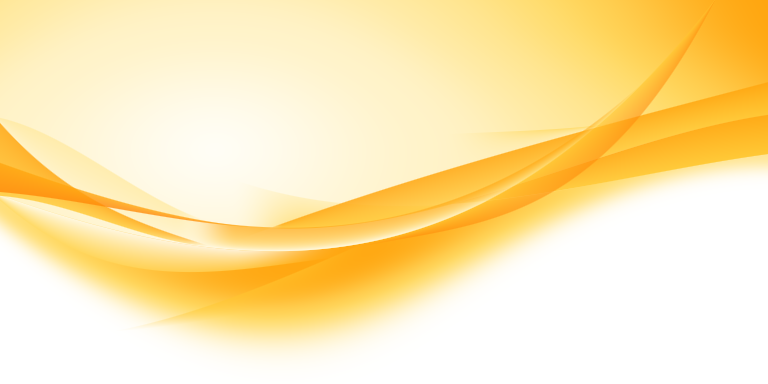
Write a WebGL 2 fragment shader that draws this background.

```glsl
#version 300 es
precision highp float;
// Golden translucent ribbons sweeping over a cream and amber glow.
uniform vec2 u_resolution;
out vec4 fragColor;

const vec3 WHITE = vec3(1.0, 0.995, 0.97);
const vec3 CREAM = vec3(1.0, 0.95, 0.78);
const vec3 STRAW = vec3(1.0, 0.91, 0.61);
const vec3 HONEY = vec3(1.0, 0.85, 0.38);
const vec3 GOLD = vec3(1.0, 0.78, 0.19);
const vec3 AMBER = vec3(1.0, 0.65, 0.06);
const vec3 EMBER = vec3(1.0, 0.53, 0.03);

// Cubic through four heights spaced evenly from x = start to x = end.
float arc(float x, float start, float end, vec4 h) {
    float s = 3.0 * (x - start) / (end - start);
    vec4 weight = vec4(-(s - 1.0) * (s - 2.0) * (s - 3.0) / 6.0,
                       s * (s - 2.0) * (s - 3.0) / 2.0,
                       -s * (s - 1.0) * (s - 3.0) / 2.0,
                       s * (s - 1.0) * (s - 2.0) / 6.0);
    return dot(weight, h);
}

// Antialiased step: 1 where d is positive.
float edge(float d) {
    return clamp(0.5 + d / max(fwidth(d), 1e-5), 0.0, 1.0);
}

// Fades in over the range rise and out over the range fall.
float fade(float x, vec2 rise, vec2 fall) {
    return smoothstep(rise.x, rise.y, x) * (1.0 - smoothstep(fall.x, fall.y, x));
}

// Lays a translucent band over base, blending colour and opacity top to bottom.
vec3 ribbon(vec3 base, float y, float top, float bottom, vec4 upper, vec4 lower, float opacity) {
    float v = clamp((top - y) / max(top - bottom, 1e-4), 0.0, 1.0);
    vec4 tint = mix(upper, lower, v);
    return mix(base, tint.rgb, tint.a * opacity * edge(top - y) * edge(y - bottom));
}

// Pale radial light that deepens to amber in the far corner.
vec3 sky(vec2 p) {
    float r = length((p - vec2(0.56, 0.61)) * vec2(0.75, 1.1));
    r *= mix(0.82, 1.0, smoothstep(0.6, 0.95, p.y));
    vec3 c = mix(WHITE, CREAM, smoothstep(-0.05, 0.4, r));
    c = mix(c, STRAW, smoothstep(0.35, 0.62, r));
    c = mix(c, HONEY, smoothstep(0.55, 0.86, r));
    return mix(c, AMBER, smoothstep(0.75, 1.18, r));
}

// Warm shadow hanging under the ribbons, melting into white.
vec3 underGlow(vec2 p) {
    float rim = arc(p.x, 0.0, 2.0, vec4(0.466, 0.297, 0.466, 0.599));
    float q = (p.x - 0.84) / 0.6;
    float bell = exp(-q * q);
    float d = max(rim - p.y, 0.0) / (0.05 + 0.12 * bell);
    float g = (0.35 + 0.65 * bell) * exp(-d * d);
    vec3 c = mix(vec3(1.0), HONEY, smoothstep(0.0, 0.6, g));
    return mix(c, AMBER, smoothstep(0.45, 1.05, g));
}

void main() {
    vec2 p = gl_FragCoord.xy / u_resolution.y;
    p.x += 1.0 - 0.5 * u_resolution.x / u_resolution.y;
    float x = p.x, y = p.y;

    // Edges shared by several ribbons
    float sweep = arc(x, 0.0, 1.862, vec4(0.492, 0.349, 0.464, 1.0));
    float sweepBase = arc(x, 0.922, 1.862, vec4(0.354, 0.417, 0.578, 1.0));
    float crest = arc(x, 0.703, 2.0, vec4(0.406, 0.549, 0.672, 0.786));
    float middle = arc(x, 0.703, 2.0, vec4(0.406, 0.458, 0.591, 0.701));
    float hem = arc(x, 0.612, 2.0, vec4(0.531, 0.464, 0.518, 0.599));
    float inner = arc(x, 0.495, 1.484, vec4(0.430, 0.409, 0.471, 0.635));
    float slope = arc(x, 0.0, 0.547, vec4(0.680, 0.518, 0.422, 0.359));

    // Light above, glow below
    vec3 c = mix(sky(p), underGlow(p), edge(min(sweep, hem) - y));

    // Lower tail and pale left belly
    float tail = arc(x, 0.286, 1.146, vec4(0.135, 0.214, 0.328, 0.453));
    float tailBase = arc(x, 0.286, 1.146, vec4(0.135, 0.172, 0.245, 0.362));
    c = ribbon(c, y, min(tail, sweep), tailBase, vec4(GOLD, 0.55), vec4(GOLD, 0.0),
               fade(x, vec2(0.27, 0.6), vec2(0.75, 1.0)));
    float belly = arc(x, 0.0, 0.859, vec4(0.479, 0.318, 0.294, 0.328));
    c = ribbon(c, y, sweep, belly, vec4(WHITE, 0.85), vec4(HONEY, 0.65),
               1.0 - smoothstep(0.6, 0.9, x));

    // Soft veils in the upper light
    float veil = arc(x, 0.0, 0.547, vec4(0.693, 0.617, 0.508, 0.422));
    c = ribbon(c, y, veil, slope, vec4(STRAW, 0.7), vec4(CREAM, 0.8),
               1.0 - smoothstep(0.45, 0.55, x));
    c = ribbon(c, y, hem, min(inner, crest), vec4(STRAW, 0.5), vec4(HONEY, 0.75),
               fade(x, vec2(0.6, 0.8), vec2(1.1, 1.25)));
    float wisp = arc(x, 1.172, 2.0, vec4(0.651, 0.664, 0.698, 0.786));
    c = ribbon(c, y, wisp, crest, vec4(HONEY, 0.8), vec4(CREAM, 0.4),
               fade(x, vec2(1.15, 1.5), vec2(1.7, 1.9)));

    // Left ribbons and their dark crossing
    float fold = arc(x, 0.0, 0.547, vec4(0.490, 0.453, 0.396, 0.357));
    c = ribbon(c, y, slope, fold, vec4(AMBER, 0.85), vec4(GOLD, 0.8),
               1.0 - smoothstep(0.48, 0.56, x));
    float strap = arc(x, 0.0, 0.781, vec4(0.576, 0.490, 0.427, 0.401));
    float strapBase = arc(x, 0.0, 0.781, vec4(0.500, 0.464, 0.422, 0.406));
    c = ribbon(c, y, strap, strapBase, vec4(AMBER, 0.8), vec4(EMBER, 0.8),
               1.0 - smoothstep(0.65, 0.8, x));

    // Right ribbons, then the tall sweep crossing them
    c = ribbon(c, y, crest, middle, vec4(AMBER, 0.85), vec4(GOLD, 0.75), smoothstep(0.69, 0.74, x));
    c = ribbon(c, y, middle, hem, vec4(AMBER, 0.85), vec4(GOLD, 0.85), smoothstep(1.1, 1.25, x));
    c = ribbon(c, y, inner, sweep, vec4(AMBER, 0.7), vec4(HONEY, 0.8),
               fade(x, vec2(0.48, 0.62), vec2(1.45, 1.75)));
    c = ribbon(c, y, sweep, sweepBase, vec4(GOLD, 0.65), vec4(EMBER, 0.55), smoothstep(0.9, 1.1, x));

    // Bright rim on the sweep
    float shine = edge(y - sweep) * exp(-max(y - sweep, 0.0) / 0.014);
    c = mix(c, WHITE, 0.85 * shine * fade(x, vec2(0.3, 0.6), vec2(0.95, 1.6)));
    fragColor = vec4(c, 1.0);
}
```
